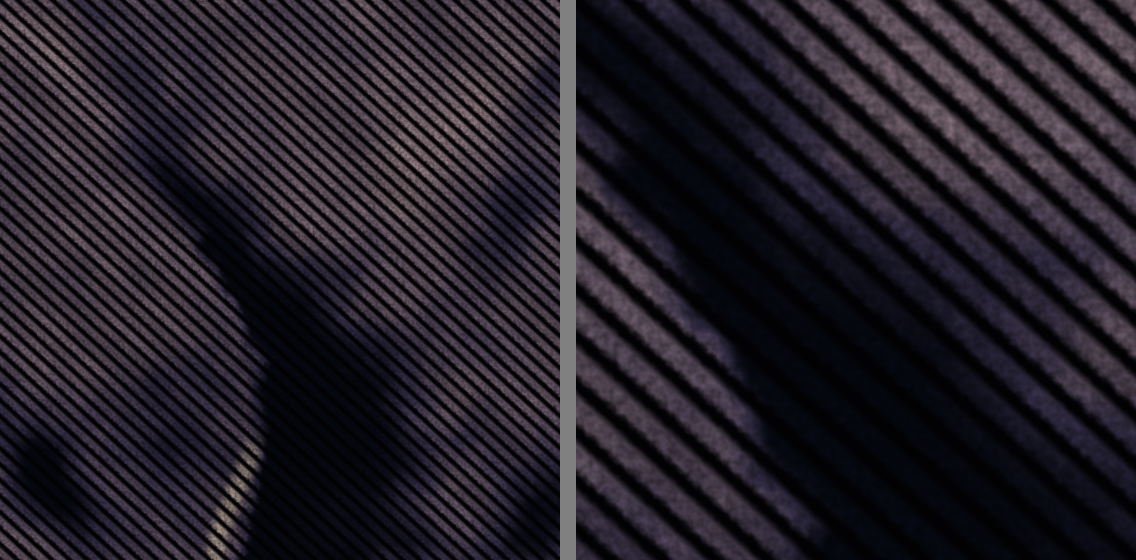
Left, the full canvas; right, a detail of the centre.
Write a WebGL 2 fragment shader that draws this pattern.

```glsl
#version 300 es
precision highp float;

uniform vec2 u_resolution;
out vec4 fragColor;

const vec2 STRIPES = vec2(32.0, 35.0); // repeats across and up
const vec3 GAP = vec3(0.008, 0.007, 0.014);
const vec3 INK = vec3(0.018, 0.026, 0.055);
const vec3 DUSK = vec3(0.165, 0.145, 0.225);
const vec3 MAUVE = vec3(0.325, 0.275, 0.320);
const vec3 ROSE = vec3(0.450, 0.385, 0.400);
const vec3 SAND = vec3(0.620, 0.560, 0.490);

float hash(float n) {
    return fract(sin(n * 12.99) * 4375.85);
}

vec2 gradient(vec2 cell) {
    float angle = 6.2832 * hash(dot(cell, vec2(1.0, 57.31)));
    return vec2(cos(angle), sin(angle));
}

float gradientNoise(vec2 p) {
    vec2 i = floor(p);
    vec2 f = fract(p);
    vec2 w = f * f * f * (f * (f * 6.0 - 15.0) + 10.0);
    vec2 e = vec2(1.0, 0.0);
    float low = mix(dot(gradient(i), f), dot(gradient(i + e), f - e), w.x);
    float high = mix(dot(gradient(i + e.yx), f - e.yx), dot(gradient(i + 1.0), f - 1.0), w.x);
    return mix(low, high, w.y);
}

float fbm(vec2 p, int octaves) {
    float sum = 0.0;
    float amplitude = 1.0;
    for (int i = 0; i < octaves; i++) {
        sum += amplitude * gradientNoise(p);
        p = p * 2.03 + 17.3;
        amplitude *= 0.55;
    }
    return sum;
}

// Soft elliptical spot, tilted by an angle
float spot(vec2 p, vec2 centre, vec2 radius, float angle) {
    float c = cos(angle);
    float s = sin(angle);
    vec2 q = mat2(c, -s, s, c) * (p - centre) / radius;
    return exp(-dot(q, q));
}

float leftEdge(float y) {
    return 0.46 - 0.7 * (y - 0.2) * (y - 0.2);
}

float rightEdge(float y) {
    return 0.80 - 1.43 * (y - 0.14) * (y - 0.14);
}

// Dark plume: crisp on the left, fading to the right
float plume(vec2 p, float wobble) {
    float x = p.x + wobble;
    float left = leftEdge(p.y);
    float right = rightEdge(p.y);
    float inside = smoothstep(left - 0.02, left + 0.025, x)
                 * (1.0 - smoothstep(right - 0.16, right + 0.08, x));
    return inside * (1.0 - smoothstep(0.58, 0.80, p.y));
}

// Broad light and shade, 0 dark to 1 light
float tone(vec2 p, float cloud) {
    float t = 0.64 + 0.24 * cloud;
    t += 0.24 * spot(p, vec2(0.14, 0.86), vec2(0.15, 0.06), -0.8);
    t += 0.26 * spot(p, vec2(0.74, 0.76), vec2(0.24, 0.12), 0.8);
    t += 0.16 * spot(p, vec2(0.22, 0.50), vec2(0.22, 0.09), -0.8);
    t -= 0.30 * spot(p, vec2(0.24, 0.84), vec2(0.20, 0.06), -1.0);
    t -= 0.30 * spot(p, vec2(0.30, 0.22), vec2(0.15, 0.17), 0.0);
    t -= 0.28 * spot(p, vec2(0.88, 0.56), vec2(0.17, 0.06), 1.0);
    t -= 0.36 * spot(p, vec2(0.96, 0.83), vec2(0.09, 0.04), 1.1);
    t -= 0.50 * spot(p, vec2(0.32, 0.66), vec2(0.10, 0.04), -0.8);
    t -= 0.68 * spot(p, vec2(0.07, 0.16), vec2(0.14, 0.055), -0.9);
    t -= 0.55 * spot(p, vec2(0.97, 0.08), vec2(0.14, 0.08), 0.7);
    float faded = 0.16 * spot(p, vec2(0.64, 0.08), vec2(0.12, 0.08), 0.6);
    return t * (1.0 - (0.96 - faded) * plume(p, 0.05 * cloud));
}

vec3 toneColour(float t) {
    vec3 colour = mix(INK, DUSK, smoothstep(0.0, 0.42, t));
    colour = mix(colour, MAUVE, smoothstep(0.32, 0.72, t));
    return mix(colour, ROSE, smoothstep(0.64, 0.98, t));
}

// Pale curved rim beside the foot of the plume
float rim(vec2 p) {
    float x = 0.455 - 0.07 * smoothstep(0.24, 0.0, p.y);
    float band = 1.0 - smoothstep(0.006, 0.028, abs(p.x - x));
    return band * (1.0 - smoothstep(0.16, 0.25, p.y));
}

// Lit part of each stripe, with a soft edge
float stripe(float phase, float halfWidth, float pixel) {
    float d = abs(fract(phase) - 0.5) * 2.0;
    float soft = max(0.28, pixel);
    return 1.0 - smoothstep(halfWidth - soft, halfWidth + soft, d);
}

void main() {
    vec2 p = gl_FragCoord.xy / u_resolution;
    float pixel = 2.0 * length(STRIPES / u_resolution);
    float grain = fbm(p * 170.0, 2);
    float phase = dot(p, STRIPES) + 0.06 * grain;
    float shade = 0.90 + 0.20 * hash(floor(phase));

    vec3 colour = toneColour(tone(p, fbm(p * 7.0, 5)));
    colour = mix(colour, SAND, 0.7 * rim(p));
    colour *= shade * (1.0 + 0.38 * grain);
    fragColor = vec4(mix(GAP, colour, stripe(phase, 0.61, pixel)), 1.0);
}
```
